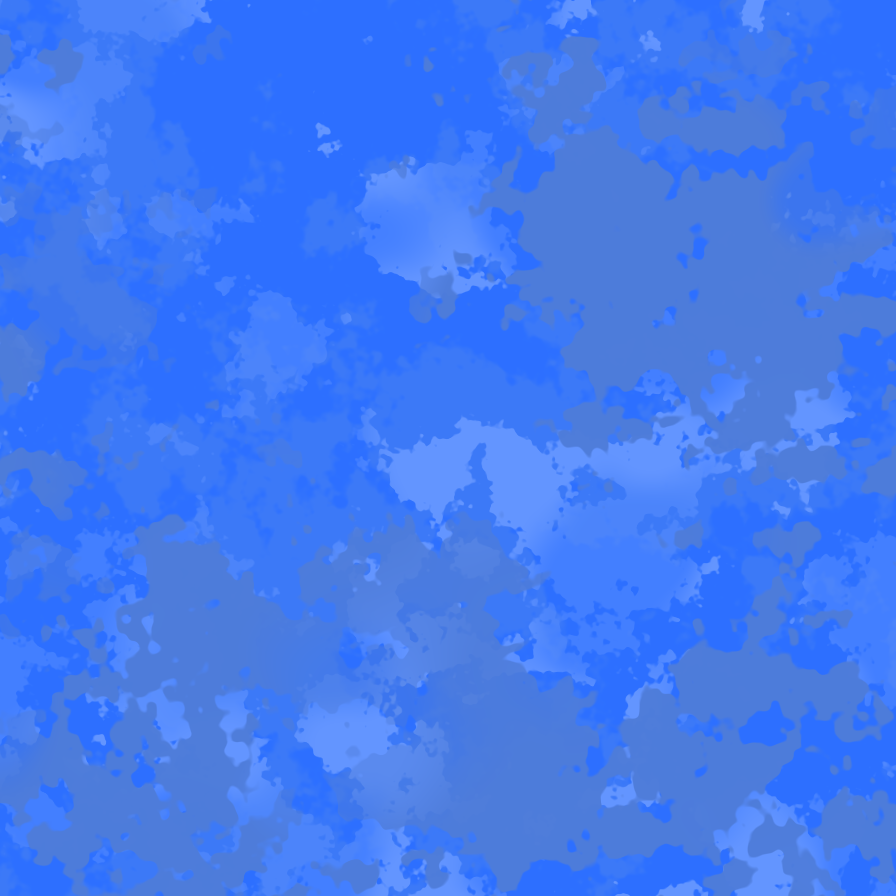
This texture is drawn by a Shadertoy shader. Its source:

```glsl
// Mottled blue paint: ragged pale and slate patches sponged over a vivid base
#define BASE_BLUE   vec3(0.175, 0.437, 1.000)
#define VEIL_BLUE   vec3(0.235, 0.475, 0.970)
#define PALE_BLUE   vec3(0.390, 0.585, 1.000)
#define SLATE_BLUE  vec3(0.306, 0.486, 0.852)
#define PALE_SCALE  7.5
#define SLATE_SCALE 5.5
#define VEIL_SCALE  5.0
#define PALE_LEVEL  0.585
#define SLATE_LEVEL 0.595
#define VEIL_LEVEL  0.550
#define RAGGEDNESS  0.95
#define EDGE_SOFT   0.028

float hash(vec2 p) {
    return fract(sin(dot(p, vec2(127.1, 311.7))) * 43758.5453);
}

float valueNoise(vec2 p) {
    vec2 cell = floor(p);
    vec2 f = fract(p);
    f = f * f * (3.0 - 2.0 * f);
    float bottom = mix(hash(cell), hash(cell + vec2(1.0, 0.0)), f.x);
    float top = mix(hash(cell + vec2(0.0, 1.0)), hash(cell + vec2(1.0, 1.0)), f.x);
    return mix(bottom, top, f.y);
}

// Normalised fractal noise; each octave is turned to hide the lattice
float fbm(vec2 p, int octaves, float gain) {
    const mat2 turn = mat2(0.8, 0.6, -0.6, 0.8);
    float sum = 0.0, total = 0.0, weight = 1.0;
    for (int i = 0; i < octaves; i++) {
        sum += weight * valueNoise(p);
        total += weight;
        weight *= gain;
        p = turn * p * 2.03 + 17.3;
    }
    return sum / total;
}

// Height field of broad blobs whose outlines are broken up by fine grain
float patchHeight(vec2 uv, float scale, float grainScale, int grainOctaves, float seed) {
    vec2 p = uv + seed;
    vec2 warp = vec2(valueNoise(p * 9.0), valueNoise(p * 9.0 + 41.0)) - 0.5;
    float blobs = fbm((p + 0.06 * warp) * scale, 2, 0.5);
    float grain = fbm(p * grainScale, grainOctaves, 0.68);
    return blobs + RAGGEDNESS * (grain - 0.5);
}

float cover(float height, float level, float softness) {
    return smoothstep(level - softness, level + softness, height);
}

void mainImage(out vec4 fragColor, in vec2 fragCoord) {
    vec2 uv = fragCoord / iResolution.y;
    vec3 color = BASE_BLUE;

    // Faint, diffuse veil
    float veil = patchHeight(uv, VEIL_SCALE, 20.0, 4, 3.7);
    color = mix(color, VEIL_BLUE, cover(veil, VEIL_LEVEL, 0.07));

    // Pale, finely speckled patches, some of them thin
    float pale = patchHeight(uv, PALE_SCALE, 26.0, 4, 8.2);
    float paleOpacity = mix(0.40, 1.0, cover(fbm(uv * 6.0 + 23.0, 2, 0.5), 0.50, 0.10));
    color = mix(color, PALE_BLUE, paleOpacity * cover(pale, PALE_LEVEL, EDGE_SOFT));

    // Slate patches with blobbier edges, mostly opaque
    float slate = patchHeight(uv, SLATE_SCALE, 24.0, 3, 14.6);
    float slateOpacity = mix(0.45, 0.97, cover(fbm(uv * 5.0 + 57.0, 2, 0.5), 0.42, 0.10));
    color = mix(color, SLATE_BLUE, slateOpacity * cover(slate, SLATE_LEVEL, EDGE_SOFT));

    fragColor = vec4(color, 1.0);
}
```
